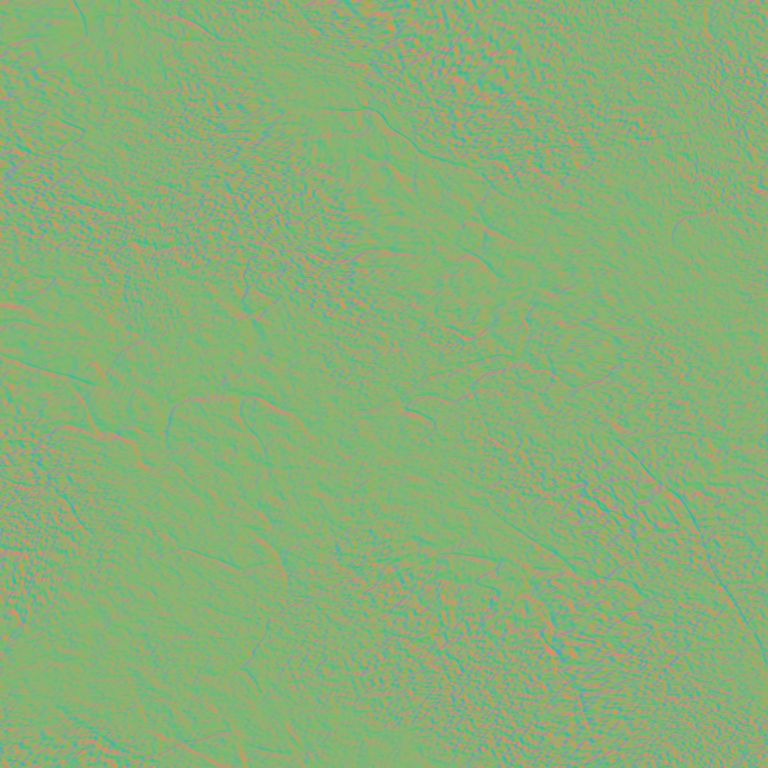
Write a Shadertoy shader that draws this texture map.

```glsl
// Green leathery relief map: fine slanted grain of uneven strength, broken
// by thin wandering creases. A height field is built from value noise, and
// its slope shifts a flat green towards orange, olive, cyan or grey-blue.

#define GRAIN_SIZE   vec2(0.0055, 0.0032) // along and across the strokes
#define GRAIN_ANGLE  0.40
#define GRAIN_RANGE  vec2(0.45, 1.45)     // strength in calm and rough areas
#define CREASE_COUNT 4
#define CREASE_WIDTH 0.0032
#define CREASE_DEPTH 0.62
#define SLOPE_STEP   0.0012
#define RED_GAIN     0.64
#define BLUE_GAIN    0.36
#define FLAT_GREEN   vec3(0.515, 0.722, 0.448)

// Integer hash of a lattice cell, 0 to 1
float hash(vec2 cell) {
    uvec2 u = uvec2(ivec2(cell) + 32768);
    uint h = u.x * 1597334677u ^ u.y * 3812015801u;
    h = (h ^ (h >> 15)) * 2246822519u;
    h = (h ^ (h >> 13)) * 3266489917u;
    return float((h ^ (h >> 16)) >> 8) / 16777216.0;
}

float noise(vec2 p) {
    vec2 i = floor(p), f = p - i;
    f = f * f * (3.0 - 2.0 * f);
    return mix(mix(hash(i), hash(i + vec2(1, 0)), f.x),
               mix(hash(i + vec2(0, 1)), hash(i + vec2(1, 1)), f.x), f.y);
}

// Coordinates along and across a direction
vec2 turn(vec2 p, float angle) {
    float c = cos(angle), s = sin(angle);
    return vec2(c * p.x + s * p.y, c * p.y - s * p.x);
}

// Layered noise, 0 to 1
float fbm(vec2 p) {
    float sum = 0.0, weight = 0.53;
    for (int i = 0; i < 4; i++) {
        sum += weight * noise(p);
        p = turn(p, 0.6) * 2.1 + 17.3;
        weight *= 0.47;
    }
    return sum / 0.951;
}

// Each crease family has its own direction and scale
vec2 creaseSpace(vec2 p, int family) {
    float k = float(family);
    return turn(p, 0.45 * k - 0.95) * vec2(2.4, 5.0) * (1.0 + 0.22 * k) + 31.7 * k + 5.0;
}

// Ridge along a noise contour: steep on one side, gentle on the other
float crease(vec2 p, int family) {
    float d = (fbm(creaseSpace(p, family)) - 0.5) / (CREASE_WIDTH * 2.6);
    d *= d > 0.0 ? 1.0 : 0.4;
    return exp(-d * d);
}

float height(vec2 p, vec2 bend, float rough, float strength[CREASE_COUNT]) {
    float h = rough * noise(turn(p + bend, GRAIN_ANGLE) / GRAIN_SIZE);
    h += 0.6 * noise(turn(p + bend, -0.5) * vec2(60.0, 95.0));
    for (int i = 0; i < CREASE_COUNT; i++) {
        if (strength[i] > 0.01) h += strength[i] * crease(p, i);
    }
    return h;
}

void mainImage(out vec4 fragColor, in vec2 fragCoord) {
    vec2 p = fragCoord / iResolution.y;

    // Slow bending of the strokes, and patches of calm and rough grain
    vec2 bend = 0.06 * vec2(noise(p * 7.0 + 3.1), noise(p * 7.0 + 47.9));
    float patches = fbm(turn(p, -0.7) * vec2(4.0, 6.5) + 71.0);
    float rough = mix(GRAIN_RANGE.x, GRAIN_RANGE.y, smoothstep(0.28, 0.70, patches));

    // Creases fade in and out along their length
    float strength[CREASE_COUNT];
    for (int i = 0; i < CREASE_COUNT; i++) {
        float presence = noise(p * 8.0 + 23.0 * float(i) + 11.0);
        strength[i] = CREASE_DEPTH * smoothstep(0.42, 0.78, presence);
    }

    // Slope by central differences, softly limited
    vec2 e = vec2(SLOPE_STEP, 0.0);
    vec2 slope = vec2(
        height(p + e.xy, bend, rough, strength) - height(p - e.xy, bend, rough, strength),
        height(p + e.yx, bend, rough, strength) - height(p - e.yx, bend, rough, strength));
    slope /= sqrt(1.0 + 1.5 * dot(slope, slope));

    // Slope direction sets the hue, steepness greys the green
    float warm = RED_GAIN * dot(slope, vec2(0.65, 0.76));
    float cool = BLUE_GAIN * dot(slope, vec2(-1.0, 0.15));
    vec3 color = FLAT_GREEN
               + warm * vec3(1.0, -0.40, 0.0)
               + cool * vec3(0.0, -0.35, 1.0)
               + length(slope) * vec3(0.10, -0.16, 0.10);
    fragColor = vec4(clamp(color, 0.0, 1.0), 1.0);
}
```
